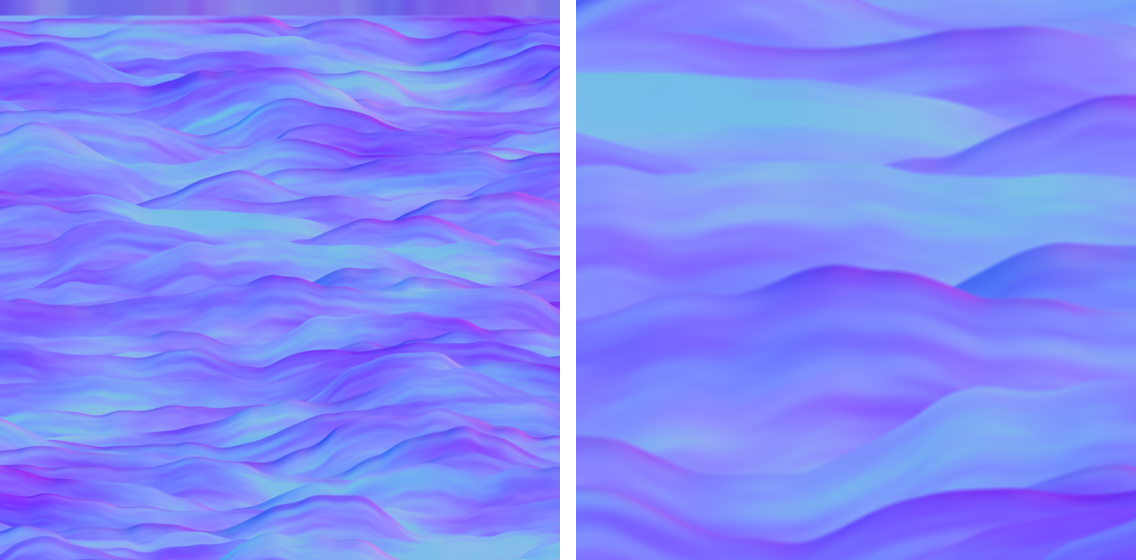
Left: the whole. Right: its middle third, enlarged.
This texture map is drawn by a Shadertoy shader. Its source:

```glsl
#define ROW_HEIGHT 0.027
#define WAVE_HEIGHT 1.9
#define BASE_TILT 0.55
#define BROAD_TILT 0.17
#define SHEET_TILT 0.15
#define STREAK_TILT 0.09
#define CREASE_DEPTH 0.21
#define SIDE_TILT 0.055
#define EDGE_BLUR 0.004
#define BAND_START 0.972

float hash(vec2 p) {
    vec3 q = fract(p.xyx * vec3(0.1031, 0.1030, 0.0973));
    q += dot(q, q.yzx + 33.33);
    return fract((q.x + q.y) * q.z);
}

// Value noise from -1 to 1
float noise(vec2 p) {
    vec2 cell = floor(p), f = fract(p);
    f = f * f * f * (f * (f * 6.0 - 15.0) + 10.0);
    float low = mix(hash(cell), hash(cell + vec2(1, 0)), f.x);
    float high = mix(hash(cell + vec2(0, 1)), hash(cell + vec2(1, 1)), f.x);
    return 2.0 * mix(low, high, f.y) - 1.0;
}

// Height of the wavy upper edge of one sheet
float sheetEdge(float x, float row) {
    float wave = WAVE_HEIGHT * noise(vec2(x * 3.7 + row * 0.31, row * 0.63 + 40.0));
    wave += 0.6 * noise(vec2(x * 9.0 + row * 0.47, row * 1.37 + 90.0));
    wave += 0.2 * noise(vec2(x * 23.0, row * 2.3 + 140.0));
    return ROW_HEIGHT * (row + wave);
}

// Sideways tilt, upward tilt and crease amount of one sheet
vec3 sheetSurface(float x, float depth, float slope, float row) {
    float along = x + 0.173 * row;
    float strength = smoothstep(-0.5, 0.7, noise(vec2(along * 5.0, row * 3.7 + 200.0)));
    float width = mix(0.004, 0.013, hash(vec2(row, floor(along * 2.0) * 0.0 + 7.0)));
    width *= 1.0 + 0.5 * noise(vec2(along * 6.0, row * 5.1 + 300.0));
    float crease = strength * exp(-pow(max(depth, 0.0) / width, 1.6));

    float tone = noise(vec2(along * 4.5, row * 1.9 + depth * 12.0 + 400.0));
    float streak = noise(vec2(along * 9.0, depth * 85.0 + row * 11.3 + 500.0));
    streak += 0.35 * noise(vec2(along * 34.0, depth * 170.0 + row * 7.7 + 900.0));
    float side = noise(vec2(along * 6.0, depth * 35.0 + row * 4.3 + 700.0));

    float up = SHEET_TILT * tone + STREAK_TILT * streak - CREASE_DEPTH * crease;
    float across = SIDE_TILT * side - slope * (0.06 + 0.42 * crease);
    return vec3(across, up, crease);
}

// Paint overlapping sheets from top to bottom
vec3 stackedSheets(vec2 p) {
    vec3 surface = vec3(0.0);
    float middle = floor(p.y / ROW_HEIGHT);
    for (int i = 4; i >= -3; i--) {
        float row = middle + float(i);
        float edge = sheetEdge(p.x, row);
        float depth = edge - p.y;
        float slope = (sheetEdge(p.x + 0.004, row) - edge) / 0.004;
        float cover = smoothstep(-0.5 * EDGE_BLUR, 0.5 * EDGE_BLUR, depth);
        surface = mix(surface, sheetSurface(p.x, depth, slope, row), cover);
    }
    return surface;
}

// Encode the tilts as a violet to cyan colour
vec3 tiltColor(float across, float up, float crease) {
    float rise = max(up - 0.5, 0.0);
    float red = 0.5 + 0.13 * (up - 0.5) - 0.6 * rise * rise + across;
    float blue = 1.0 - 1.5 * rise * rise - 0.06 * crease;
    return clamp(vec3(red, up, blue), 0.0, 1.0);
}

void mainImage(out vec4 fragColor, in vec2 fragCoord) {
    vec2 uv = fragCoord / iResolution.xy;

    // Shared bend of all sheets
    vec2 p = uv + vec2(0.0, 0.022 * noise(uv * vec2(2.6, 3.5) + 20.0));
    p.y += 0.5;
    vec3 surface = stackedSheets(p);

    // Broad bright and dark zones
    float broad = noise(p * vec2(3.0, 8.0) + 60.0);
    broad += 0.5 * noise(p * vec2(6.0, 19.0) + 80.0);
    float up = BASE_TILT + BROAD_TILT * 0.8 * broad + surface.y;
    float across = surface.x + 0.025 * noise(p * vec2(4.0, 9.0) + 110.0);
    up = clamp(up, 0.2, 0.74);

    // Crease below the upper band
    float seamY = uv.y - BAND_START + 0.008 + 0.006 * noise(vec2(uv.x * 4.0, 3.0));
    float seam = exp(-pow(seamY / 0.005, 2.0));
    seam *= smoothstep(-0.5, 0.4, noise(vec2(uv.x * 5.0, 13.0)));
    up -= 0.18 * seam;
    across += 0.08 * seam * noise(vec2(uv.x * 3.0, 17.0));

    // Upper band of vertical smears
    float band = smoothstep(BAND_START - 0.003, BAND_START + 0.003, uv.y);
    float column = noise(vec2(uv.x * 11.0, 31.0)) + 0.5 * noise(vec2(uv.x * 37.0, 37.0));
    float columnSide = 0.02 + 0.1 * noise(vec2(uv.x * 13.0, 43.0));
    up = mix(up, 0.44 + 0.09 * column, band);
    across = mix(across, columnSide, band);

    float crease = max(surface.z, seam) * (1.0 - band);
    fragColor = vec4(tiltColor(across, up, crease + 1.5 * band), 1.0);
}
```
